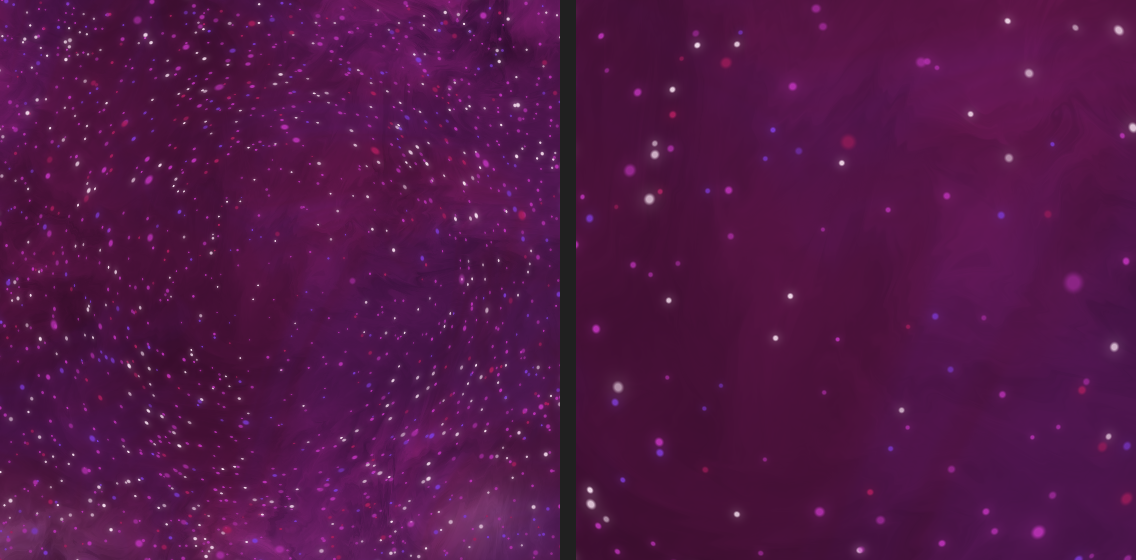
Left: the whole. Right: its middle third, enlarged.
Give the GLSL for this texture, as a Shadertoy shader.

```glsl
// Draws a plum and magenta nebula sprinkled with soft white, pink and violet stars.

vec3 hash3(vec2 cell, float seed) {
    vec3 h = fract(vec3(cell.xyx + seed * 7.31) * vec3(0.1031, 0.1030, 0.0973));
    h += dot(h, h.yxz + 33.33);
    return fract((h.xxy + h.yzz) * h.zyx);
}

// Layered sines, each octave turned and bent by the one before; about -1 to 1
float clouds(vec2 p) {
    float sum = 0.0, amp = 0.6;
    for (int i = 0; i < 6; i++) {
        p = mat2(0.8, -0.6, 0.6, 0.8) * p;
        p += 0.65 * sin(p.yx * 1.3 + float(i) * 1.7);
        sum += amp * sin(p.x) * sin(p.y);
        p *= 1.85;
        amp *= 0.62;
    }
    return sum;
}

float glow(vec2 p, vec2 center, vec2 size) {
    vec2 d = (p - center) / size;
    return exp(-dot(d, d));
}

vec3 nebula(vec2 uv) {
    float broad = clouds(uv * 7.0 + 1.3);
    float wisps = clouds(uv * 13.0 + vec2(4.0, 9.0) + broad);
    float mottle = clouds(uv * 34.0 + 2.0 * wisps);
    float hue = clouds(uv * 5.0 + 17.0);

    vec3 color = mix(vec3(0.275, 0.063, 0.215), vec3(0.285, 0.075, 0.285),
                     smoothstep(-0.5, 0.6, hue + 0.6 * (uv.x - 0.5)));
    color *= 1.0 + 0.13 * broad + 0.07 * wisps + 0.035 * mottle;

    // Brighter magenta banks
    float bank = glow(uv, vec2(0.80, 0.95), vec2(0.22, 0.12))
               + 0.80 * glow(uv, vec2(0.66, 0.18), vec2(0.16, 0.09))
               + 0.60 * glow(uv, vec2(0.0, 0.87), vec2(0.07, 0.13))
               + 0.38 * glow(uv, vec2(0.72, 0.60), vec2(0.26, 0.15))
               + 0.30 * glow(uv, vec2(0.05, 0.55), vec2(0.10, 0.16))
               + 0.50 * glow(uv, vec2(0.50, 0.04), vec2(0.28, 0.08));
    color += vec3(0.22, 0.04, 0.15) * bank
           * clamp(0.7 + 0.75 * wisps + 0.2 * mottle, 0.0, 1.4);

    // Violet right side and pale haze along the bottom
    color += vec3(0.01, 0.015, 0.03) * glow(uv, vec2(1.0, 0.3), vec2(0.25, 0.4));
    float haze = glow(uv, vec2(0.0, 0.0), vec2(0.17, 0.11))
               + 0.7 * glow(uv, vec2(0.88, 0.07), vec2(0.10, 0.08))
               + 0.25 * glow(uv, vec2(0.5, 0.0), vec2(0.5, 0.08));
    color += vec3(0.15, 0.14, 0.16) * haze * (0.8 + 0.5 * wisps);

    // Dark lane cutting the upper right bank
    return color * (1.0 - 0.35 * glow(uv, vec2(0.92, 0.91), vec2(0.07, 0.04)));
}

vec3 starTint(float pick) {
    if (pick < 0.24) return vec3(0.95, 0.86, 0.92);
    if (pick < 0.76) return vec3(0.72, 0.19, 0.70);
    if (pick < 0.90) return vec3(0.49, 0.22, 0.82);
    return vec3(0.65, 0.11, 0.36);
}

// One jittered star per grid cell, drawn out along a ring around the middle
vec3 addStars(vec3 color, vec2 uv, float cells, float radius, float chance, float seed) {
    vec2 home = floor(uv * cells);
    for (int y = -1; y <= 1; y++)
    for (int x = -1; x <= 1; x++) {
        vec2 cell = home + vec2(x, y);
        vec3 place = hash3(cell, seed);
        vec3 look = hash3(cell, seed + 5.0);
        vec2 star = (cell + place.xy) / cells;

        vec2 arm = star - 0.5;
        float reach = length(arm);
        float ring = exp(-pow((reach - 0.34) / 0.13, 2.0));
        float patchy = 0.8 + 0.9 * clouds(star * 11.0 + seed);
        float density = chance * patchy * mix(0.7, 1.3, smoothstep(0.1, 0.42, reach));
        if (place.z > density) continue;

        vec2 outward = arm / max(reach, 0.001);
        vec2 d = uv - star;
        d = vec2(dot(d, outward), dot(d, vec2(-outward.y, outward.x)));
        d.y /= 1.0 + 0.7 * ring;

        // White stars stay small, coloured ones may swell
        float swell = look.z < 0.24 ? 0.9 : mix(0.7, 1.3, look.x * look.x);
        float size = min(radius * swell, look.z < 0.24 ? 0.0038 : 1.0)
                   * mix(0.85, 1.1, smoothstep(0.3, 0.55, reach));
        float core = 1.0 - smoothstep(size * 0.3, size * 1.25, length(d));
        float halo = 0.14 * exp(-dot(d, d) / (size * size * 5.0));
        float strength = mix(0.55, 1.0, look.y);
        color = mix(color, starTint(look.z), strength * min(core + halo, 1.0));
    }
    return color;
}

void mainImage(out vec4 fragColor, in vec2 fragCoord) {
    vec2 uv = fragCoord / iResolution.y;
    vec3 color = nebula(uv);

    color = addStars(color, uv, 62.0, 0.0024, 0.28, 1.0);
    color = addStars(color, uv, 38.0, 0.0035, 0.34, 2.0);
    color = addStars(color, uv, 19.0, 0.0056, 0.28, 3.0);

    fragColor = vec4(color, 1.0);
}
```
